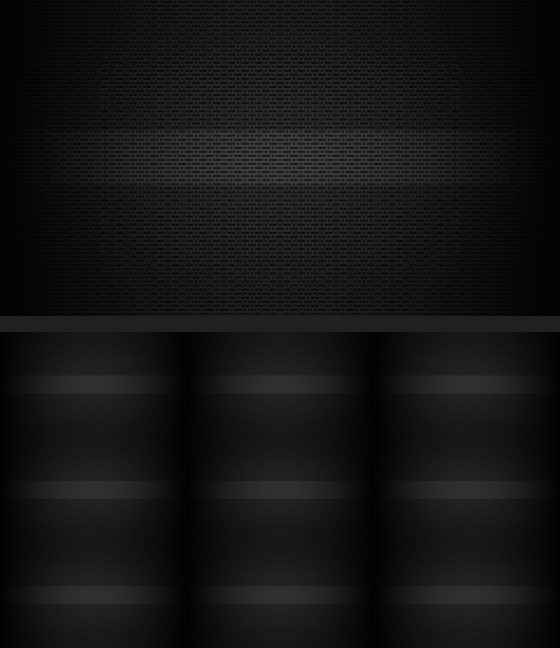
Top: one tile. Bottom: repeated 3 by 3.
This pattern is drawn by a Shadertoy shader. Its source:

```glsl
// Dark perforated metal: staggered rows of short slots and round holes,
// built from capsule distances, lit by a soft central glow and a lighter band.
// Whole repeat counts and a periodic glow let it tile in both directions.

#define COLUMNS 40.0       // slot-and-dot pairs across
#define ROWS 78.0          // rows up the canvas, even so the stagger wraps
#define SLOT_HALF 0.29     // half slot length, share of a column
#define SLOT_RADIUS 0.24   // half slot height, share of a row
#define DOT_RADIUS 0.29    // dot radius, share of a row
#define RIM_SHIFT 0.18     // drop of the lit lower rim, share of a row
#define HOLE_SHADE 0.42    // hole brightness relative to the metal
#define RIM_LIGHT 0.28     // extra brightness of the rim
#define BAND_LOW 0.414     // lower edge of the band
#define BAND_HIGH 0.588    // upper edge of the band
#define METAL_LEVEL 0.155  // metal brightness at the centre
#define BAND_LEVEL 0.215   // metal brightness inside the band

const float PI = 3.14159265;

// Signed distance to a horizontal capsule; a zero core gives a disc
float capsule(vec2 p, float halfCore, float radius) {
    return length(vec2(max(abs(p.x) - halfCore, 0.0), p.y)) - radius;
}

// Signed distance to the nearest hole, in row heights
float holes(vec2 uv, float columnWidth) {
    float row = floor(uv.y * ROWS);
    float column = uv.x * COLUMNS + 0.5 * mod(row, 2.0);
    float y = fract(uv.y * ROWS) - 0.5;
    vec2 slotPos = vec2((fract(column) - 0.5) * columnWidth, y);
    vec2 dotPos = vec2((fract(column + 0.5) - 0.5) * columnWidth, y);
    float slot = capsule(slotPos, SLOT_HALF * columnWidth - SLOT_RADIUS, SLOT_RADIUS);
    return min(slot, capsule(dotPos, 0.0, DOT_RADIUS));
}

float coverage(float d, float pixel) {
    return 1.0 - smoothstep(-0.6 * pixel, 0.6 * pixel, d);
}

// Periodic glow, brightest at the middle of the canvas
float glow(vec2 uv) {
    vec2 wave = 0.5 - 0.5 * cos(2.0 * PI * uv);
    return pow(wave.x, 0.55) * mix(0.65, 1.0, wave.y);
}

void mainImage(out vec4 fragColor, in vec2 fragCoord) {
    vec2 uv = fragCoord / iResolution.xy;
    float columnWidth = iResolution.x / iResolution.y * ROWS / COLUMNS;
    float pixel = ROWS / iResolution.y;

    // Perforations and the light caught on their lower edges
    float hole = coverage(holes(uv, columnWidth), pixel);
    vec2 raised = uv + vec2(0.0, RIM_SHIFT / ROWS);
    float rim = coverage(holes(raised, columnWidth), pixel) * (1.0 - hole);
    float relief = mix(1.0 + RIM_LIGHT * rim, HOLE_SHADE, hole);

    // Lighter horizontal band
    float edge = 0.75 / iResolution.y;
    float band = smoothstep(BAND_LOW - edge, BAND_LOW + edge, uv.y)
               * (1.0 - smoothstep(BAND_HIGH - edge, BAND_HIGH + edge, uv.y));

    float level = mix(METAL_LEVEL, BAND_LEVEL, band) * glow(uv);
    fragColor = vec4(vec3(0.008 + level * relief), 1.0);
}
```
